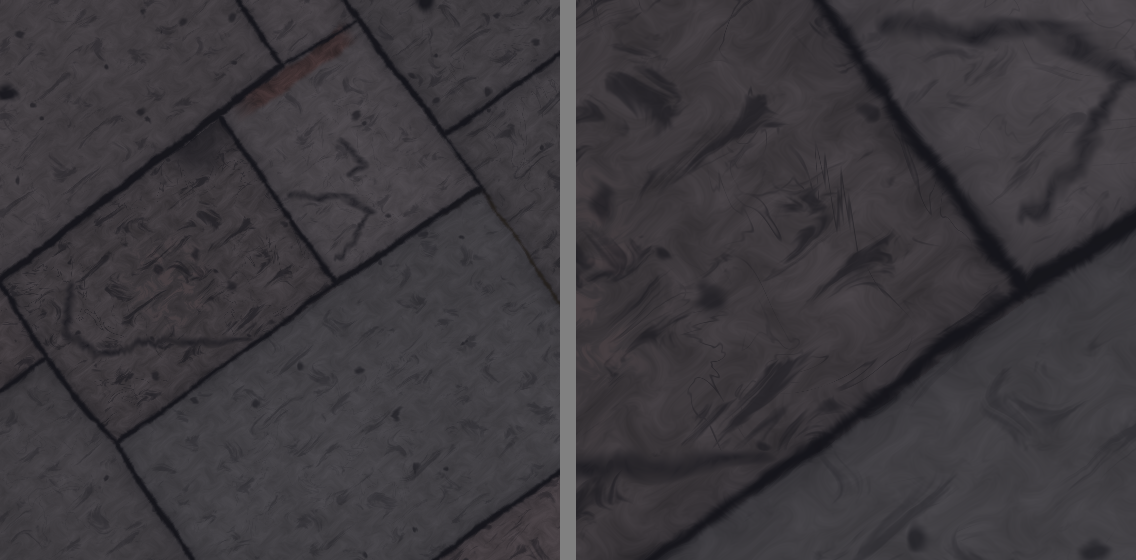
Left, the full canvas; right, a detail of the centre.
Write a WebGL 1 fragment shader that draws this texture.

```glsl
precision highp float;
// Dark, weathered stone paving slabs laid on a slant, with sooty joints, chipped ledges and pits.
uniform vec2 u_resolution;

const vec3 STONE = vec3(0.262, 0.251, 0.268);
const vec3 SOOT = vec3(0.075, 0.075, 0.098);
const vec3 RUST = vec3(0.235, 0.165, 0.165);
const vec3 MOSS = vec3(0.17, 0.145, 0.115);
const mat2 TURN = mat2(0.8, 0.6, -0.6, 0.8);
const mat2 LAY = mat2(0.814, -0.581, 0.581, 0.814); // canvas to slab axes

vec2 hash2(vec2 p) {
  return fract(sin(vec2(dot(p, vec2(127.1, 311.7)), dot(p, vec2(269.5, 183.3)))) * 43758.5);
}

// Layered, self-warping sines, roughly -1..1
float sineNoise(vec2 p) {
  float sum = 0.0, amp = 0.5;
  for (int i = 0; i < 5; i++) {
    p = TURN * p * 1.8 + 1.7;
    p += 0.7 * sin(p.yx * 1.2 + float(i));
    sum += amp * sin(p.x) * sin(p.y);
    amp *= 0.68;
  }
  return sum;
}

// Sparse round pits from cellular points; share is the part of cells in use
float pits(vec2 p, float share) {
  vec2 cell = floor(p);
  float mask = 0.0;
  for (int y = -1; y <= 1; y++) {
    for (int x = -1; x <= 1; x++) {
      vec2 id = cell + vec2(x, y);
      vec2 rnd = hash2(id + 19.0);
      float radius = mix(0.12, 0.32, rnd.y);
      float d = length(p - id - hash2(id));
      mask = max(mask, step(rnd.x, share) * (1.0 - smoothstep(0.3 * radius, radius, d)));
    }
  }
  return mask;
}

float segment(vec2 p, vec2 a, vec2 b) {
  vec2 ap = p - a, ab = b - a;
  return length(ap - ab * clamp(dot(ap, ab) / dot(ab, ab), 0.0, 1.0));
}

// Bent chipped edge through three points
float ledge(vec2 p, vec2 a, vec2 b, vec2 c, float width) {
  return 1.0 - smoothstep(0.0, width, min(segment(p, a, b), segment(p, b, c)));
}

float blot(vec2 p, vec2 centre, float radius) {
  return 1.0 - smoothstep(0.3 * radius, radius, length(p - centre));
}

// Distance to the edge of the nearest joint, in slab axes
float joints(vec2 q) {
  float d = segment(q, vec2(0.286, 0.405), vec2(0.276, 0.248)) - 0.003;
  d = min(d, segment(q, vec2(0.276, 0.248), vec2(0.289, 0.047)) - 0.003);
  d = min(d, segment(q, vec2(0.289, 0.047), vec2(0.278, -0.3)) - 0.003);
  d = min(d, segment(q, vec2(1.078, 0.6), vec2(1.087, 0.157)) - 0.0035);
  d = min(d, segment(q, vec2(1.087, 0.157), vec2(1.078, -0.5)) - 0.001);
  d = min(d, segment(q, vec2(0.286, 0.407), vec2(0.924, 0.425)) - 0.005);
  d = min(d, segment(q, vec2(0.924, 0.425), vec2(1.078, 0.414)) - 0.001);
  d = min(d, segment(q, vec2(0.289, 0.047), vec2(0.777, 0.054)) - 0.0025);
  d = min(d, segment(q, vec2(0.777, 0.054), vec2(1.08, 0.041)) - 0.004);
  d = min(d, segment(q, vec2(0.3, -0.452), vec2(1.08, -0.452)) - 0.003);
  d = min(d, segment(q, vec2(0.779, 0.415), vec2(0.775, 0.055)) - 0.0025);
  d = min(d, segment(q, vec2(0.924, 0.425), vec2(0.933, 1.0)) - 0.0025);
  d = min(d, segment(q, vec2(0.0, 0.24), vec2(0.276, 0.247)) - 0.003);
  return min(d, segment(q, vec2(1.087, 0.157), vec2(1.6, 0.152)) - 0.003);
}

// Brightness, warmth and roughness of the slab at q
vec3 slab(vec2 q) {
  if (q.x < 0.283) return q.y > 0.245 ? vec3(0.93, 0.6, 0.9) : vec3(0.95, 0.0, 0.3);
  if (q.x > 1.08) return q.y > 0.155 ? vec3(0.95, 0.1, 0.5) : vec3(0.94, 0.1, 0.6);
  if (q.y > 0.416) return q.x < 0.926 ? vec3(0.98, 0.3, 0.4) : vec3(1.03, 0.3, 0.4);
  if (q.y > 0.048) return q.x < 0.777 ? vec3(0.91, 0.4, 1.0) : vec3(1.04, 0.2, 0.35);
  return q.y > -0.452 ? vec3(1.0, -0.2, 0.3) : vec3(1.02, 0.8, 0.7);
}

void main() {
  vec2 p = gl_FragCoord.xy / u_resolution;
  vec2 wobble = vec2(sineNoise(p * 9.0), sineNoise(p * 9.0 + 40.0));
  vec2 q = LAY * p + 0.004 * wobble;
  vec2 chipped = p + 0.014 * wobble;
  vec3 kind = slab(q);

  // Stone tone: broad mottling, fine grain and short dark streaks
  float broad = sineNoise(p * 5.0 + 8.0);
  float grain = sineNoise(q * vec2(42.0, 65.0));
  float streak = smoothstep(0.2, 0.8, sineNoise(q * vec2(22.0, 42.0) + 3.0));
  vec3 color = STONE * kind.x * (1.0 + 0.07 * broad + (0.07 + 0.09 * kind.z) * grain);
  color *= 1.0 + 0.06 * kind.y * vec3(0.8, -0.5, -0.6);
  float dark = streak * (0.18 + 0.35 * kind.z);

  // Thin veins where the relief folds, strongest on rough slabs
  float vein = 1.0 - smoothstep(0.0, 0.05, abs(sineNoise(p * 13.0 + 5.0) - 0.15));
  dark = max(dark, vein * 0.4 * kind.z * smoothstep(-0.1, 0.4, broad + 0.2 * kind.z));

  // Chipped ledges and pits
  float chips = ledge(chipped, vec2(0.12, 0.485), vec2(0.117, 0.405), vec2(0.17, 0.375), 0.014);
  chips = max(chips, ledge(chipped, vec2(0.17, 0.375), vec2(0.32, 0.395), vec2(0.45, 0.4), 0.012));
  chips = max(chips, ledge(chipped, vec2(0.52, 0.655), vec2(0.61, 0.655), vec2(0.665, 0.62), 0.013));
  chips = max(chips, ledge(chipped, vec2(0.665, 0.62), vec2(0.625, 0.575), vec2(0.6, 0.54), 0.009));
  chips = max(chips, ledge(chipped, vec2(0.61, 0.745), vec2(0.655, 0.705), vec2(0.62, 0.69), 0.011));
  dark = max(dark, chips * (0.55 + 0.3 * grain));
  dark = max(dark, 0.55 * pits(chipped * 24.0, 0.03 + 0.13 * kind.z));
  float holes = max(blot(chipped, vec2(0.01, 0.836), 0.024), blot(chipped, vec2(0.755, 1.0), 0.025));
  dark = max(dark, 0.85 * holes);

  // Reddish stains
  float band = 1.0 - smoothstep(0.012, 0.024, abs(q.y - 0.402 + 0.012 * broad));
  band *= smoothstep(0.79, 0.86, q.x) * (1.0 - smoothstep(1.03, 1.07, q.x));
  float stain = blot(chipped, vec2(0.3, 0.49), 0.11) * smoothstep(0.0, 0.5, grain);
  color = mix(color, RUST * (1.0 + 0.3 * grain), 0.75 * band);
  color = mix(color, STONE * vec3(1.12, 1.0, 0.97), 0.6 * stain);

  // Joints with an uneven edge and a soft sooty border
  float gap = joints(q) + 0.002 * grain;
  float joint = 1.0 - smoothstep(-0.002, 0.005, gap);
  float soot = 0.3 * exp(-75.0 * max(gap, 0.0));
  soot += 0.4 * blot(chipped, vec2(0.35, 0.75), 0.08) * step(q.y, 0.412);
  color = mix(color, SOOT, clamp(max(dark, soot), 0.0, 0.9));
  float mossy = step(1.0, q.x) * (1.0 - smoothstep(0.0, 0.05, q.y));
  mossy *= smoothstep(-0.46, -0.3, q.y);
  color = mix(color, mix(SOOT, MOSS, 0.7 * mossy), 0.92 * joint);

  gl_FragColor = vec4(color, 1.0);
}
```
